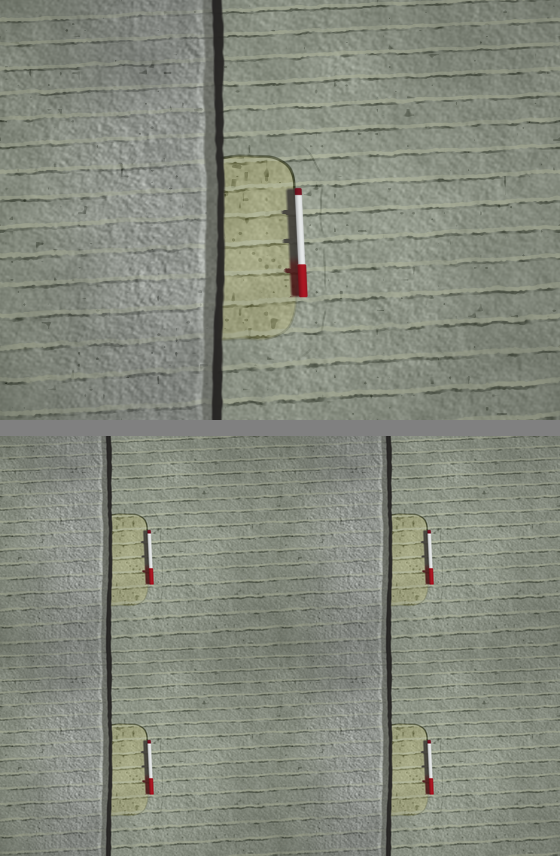
Top, the tile; bottom, the same tile 2 across and 2 down.
Reproduce this texture procedurally as a WebGL 2 fragment shader.

```glsl
#version 300 es
precision highp float;
// Ribbed grey concrete: fifteen raised ribs climb one row per tile width, crossed by
// a dark vertical joint, with a yellowish repair and a marker pen lying beside it.
// Rib phase is whole across the tile, and every noise lattice wraps.
uniform vec2 u_resolution;
out vec4 fragColor;

const float TAU = 6.2831853;

float hash(vec2 c) {
  return fract(sin(dot(c, vec2(127.1, 311.7))) * 43758.5453);
}

// Value noise over the unit tile, with a whole number of cells each way
float noise(vec2 uv, vec2 cells) {
  vec2 p = uv * cells, i = floor(p), f = fract(p);
  f = f * f * (3.0 - 2.0 * f);
  vec2 a = mod(i, cells), b = mod(i + 1.0, cells);
  return mix(mix(hash(a), hash(vec2(b.x, a.y)), f.x),
             mix(hash(vec2(a.x, b.y)), hash(b), f.x), f.y);
}

// Rough cast height
float relief(vec2 uv) {
  return 0.45 * noise(uv, vec2(104, 78)) + 0.35 * noise(uv, vec2(188, 141))
       + 0.2 * noise(uv, vec2(256, 192));
}

float roundBox(vec2 p, vec2 halfSize, float radius) {
  vec2 d = abs(p) - halfSize + radius;
  return length(max(d, 0.0)) + min(max(d.x, d.y), 0.0) - radius;
}

float cover(float d, float soft) {
  return 1.0 - smoothstep(-soft, soft, d);
}

void main() {
  vec2 uv = gl_FragCoord.xy / u_resolution;
  vec2 p = uv * vec2(4, 3);
  float px = 2.5 / u_resolution.y;
  float broad = noise(uv, vec2(8, 6));
  float mottle = noise(uv, vec2(28, 21));
  float fine = noise(uv, vec2(200, 150));
  float wave = cos(TAU * uv.y);

  // Joint position and the two slabs
  float jointX = 1.566 - 0.012 * wave + 0.012 * (noise(uv, vec2(1, 14)) - 0.5);
  float fromJoint = p.x - jointX;
  float rightSlab = smoothstep(-px, px, fromJoint);
  float leftSlab = (1.0 - rightSlab) * smoothstep(0.0, 0.3, uv.x);
  vec3 color = mix(vec3(0.535, 0.56, 0.51), vec3(0.53, 0.545, 0.525), leftSlab);

  // Repair with rounded outer corners, specks and a cracked rim
  float patchEdge = roundBox(p - vec2(1.755, 1.23), vec2(0.355, 0.65), 0.2)
                  + 0.025 * (mottle - 0.5);
  float repair = cover(patchEdge, 0.015) * rightSlab;
  color = mix(color, vec3(0.575, 0.585, 0.46), repair);
  float speck = smoothstep(0.8, 0.92, noise(uv, vec2(84, 63)));
  color -= 0.12 * speck * repair;

  // Grit lit from the right
  vec2 lean = vec2(0.0022, 0.0016);
  float slope = relief(uv - lean) - relief(uv + lean);
  float rough = mix(0.17, 0.25, leftSlab) * (0.6 + 0.8 * broad);
  color += slope * rough * (1.0 - 0.45 * repair);
  color += 0.05 * (mottle - 0.5) + 0.05 * (broad - 0.5) + 0.05 * (fine - 0.5);
  color += leftSlab * 0.1 * smoothstep(0.62, 0.9, relief(uv)) * broad;
  color -= 0.14 * smoothstep(0.91, 0.98, noise(uv, vec2(92, 69)));

  // Ribs: pale crest with a broken shadow below, rows tighter towards the top
  float row = 15.0 * (uv.y + 0.2 * uv.y * (uv.y - 1.0)) - uv.x - 0.146;
  row += 0.09 * (noise(uv, vec2(36, 27)) - 0.5) + 0.05 * (fine - 0.5);
  float r = row - round(row);
  float crest = 1.0 - smoothstep(0.045, 0.1, abs(r));
  float under = 1.0 - smoothstep(0.015, 0.075, abs(r + 0.11));
  float strength = mix(1.0, 0.6, leftSlab);
  color = mix(color, vec3(0.65, 0.67, 0.58), crest * strength * (0.4 + 0.35 * mottle));
  color -= 0.2 * under * strength * smoothstep(0.1, 0.8, noise(uv, vec2(60, 45)));

  // Hairline cracks around the repair
  float upper = smoothstep(1.5, 1.7, p.y) * rightSlab;
  float rim = 1.0 - smoothstep(0.004, 0.014, abs(patchEdge));
  float halo = 1.0 - smoothstep(0.003, 0.012, abs(patchEdge - 0.2 - 0.06 * (broad - 0.5)));
  color -= rim * rightSlab * mix(0.06, 0.24, upper) * (0.5 + mottle);
  color -= 0.09 * halo * smoothstep(2.1, 2.25, p.x) * smoothstep(0.3, 0.6, mottle);

  // Worn lip, sloping bevel and the deep joint
  float lip = 1.0 - smoothstep(0.012, 0.035, abs(fromJoint + 0.125 + 0.03 * (mottle - 0.5)));
  color += 0.07 * lip;
  float bevel = cover(abs(fromJoint + 0.055) - 0.05 - 0.015 * (mottle - 0.5), 0.012);
  color = mix(color, vec3(0.37, 0.38, 0.35) + 0.06 * (fine - 0.5), bevel * (0.75 - 0.2 * wave));
  float gap = abs(fromJoint) - 0.03 - 0.006 * wave - 0.012 * (noise(uv, vec2(64, 48)) - 0.5);
  color = mix(color, vec3(0.14, 0.135, 0.13), 0.95 * cover(gap, 0.01));

  // Soft light, strongest mid tile
  color *= 1.0 - 0.06 * cos(TAU * uv.x) - 0.05 * wave;

  // Pen shadow, stretched where it crosses a rib
  vec2 pen = p - vec2(2.148, 1.267);
  pen.x += 0.048 * pen.y;
  float shade = roundBox(pen + vec2(0.05 + 0.02 * crest, 0.0), vec2(0.035 + 0.02 * crest, 0.385), 0.02);
  vec3 shadeColor = mix(vec3(0.27, 0.06, 0.07), vec3(0.22, 0.21, 0.2), smoothstep(-0.18, -0.08, pen.y));
  color = mix(color, shadeColor, 0.85 * cover(shade, 0.014));

  // Pen: white barrel between a long red cap and a short dark red plug
  float capEnd = smoothstep(-px, px, pen.y + 0.155);
  float plug = smoothstep(-px, px, pen.y - 0.34);
  vec3 penColor = mix(vec3(0.58, 0.08, 0.12), vec3(0.78, 0.79, 0.79), capEnd);
  penColor = mix(penColor, vec3(0.42, 0.07, 0.12), plug);
  penColor *= 0.9 + 0.25 * cos(55.0 * (pen.x - 0.008));
  float body = roundBox(pen, vec2(mix(0.031, 0.025, capEnd), 0.39), 0.012);
  color = mix(color, penColor, cover(body, px));

  fragColor = vec4(clamp(color, 0.0, 1.0), 1.0);
}
```
